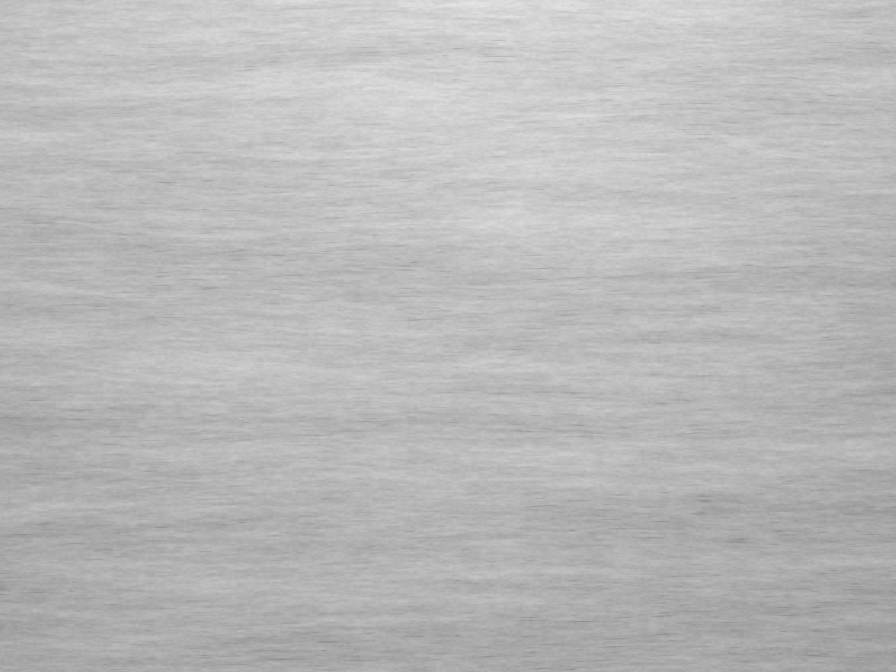
This texture is drawn by a Shadertoy shader. Its source:

```glsl
#define BASE_GREY 0.684
#define TOP_LIFT 0.098
#define GLOW 0.045
#define EDGE_SHADE 0.045
#define BAND_CONTRAST 0.115
#define FIBRE_CONTRAST 0.125
#define SPECKLE_CONTRAST 0.035
#define PORE_DARKNESS 0.085
#define PORE_CELL vec2(0.062, 0.0068)
#define PORE_SHARE 0.65

float hash(vec2 p) {
    vec3 q = fract(p.xyx * vec3(0.1031, 0.1030, 0.0973));
    q += dot(q, q.yzx + 33.33);
    return fract((q.x + q.y) * q.z);
}

float valueNoise(vec2 p) {
    vec2 cell = floor(p), f = fract(p);
    f = f * f * (3.0 - 2.0 * f);
    float low = mix(hash(cell), hash(cell + vec2(1, 0)), f.x);
    float high = mix(hash(cell + vec2(0, 1)), hash(cell + vec2(1, 1)), f.x);
    return mix(low, high, f.y);
}

// Layered sines bend the grain gently
vec2 bendGrain(vec2 p) {
    p.y += 0.0045 * sin(4.1 * p.x + 9.0 * p.y)
         + 0.0022 * sin(9.7 * p.x - 23.0 * p.y + 1.3)
         + 0.0008 * sin(24.0 * p.x + 61.0 * p.y);
    return p;
}

// Broad tonal bands, centred on zero
float bands(vec2 p) {
    float tone = 0.28 * valueNoise(p * vec2(0.9, 9.0) + 3.7);
    tone += 0.42 * valueNoise(p * vec2(1.9, 24.0) + 17.1);
    tone += 0.30 * valueNoise(p * vec2(4.0, 56.0) + 41.9);
    return tone - 0.5;
}

// Thin fibres, centred on zero
float fibres(vec2 p) {
    float tone = 0.32 * valueNoise(p * vec2(9.0, 115.0) + 71.3);
    tone += 0.36 * valueNoise(p * vec2(23.0, 225.0) + 113.7);
    tone += 0.32 * valueNoise(p * vec2(75.0, 340.0) + 157.1);
    return tone - 0.5;
}

// Cellular scatter of short tapered dark dashes
float pores(vec2 p) {
    vec2 home = floor(p / PORE_CELL);
    float shade = 0.0;
    for (int j = -1; j <= 1; j++)
    for (int i = -1; i <= 1; i++) {
        vec2 cell = home + vec2(i, j);
        vec2 jitter = vec2(hash(cell + 5.3), hash(cell + 29.7));
        float kind = hash(cell + 83.1);
        vec2 d = p - (cell + jitter) * PORE_CELL;
        d.y -= d.x * 0.06 * (jitter.x - 0.5);
        vec2 size = vec2(mix(0.010, 0.045, jitter.y * jitter.y), mix(0.0014, 0.0025, kind));
        float dash = 1.0 - smoothstep(0.0, 1.0, length(d / size));
        shade += dash * step(kind, PORE_SHARE) * mix(0.25, 1.0, jitter.x);
    }
    return min(shade, 1.2);
}

// Soft light from the top centre, falling off to the sides
float lighting(vec2 uv) {
    float side = 2.0 * uv.x - 1.0;
    vec2 fromGlow = (uv - vec2(0.54, 0.93)) * vec2(2.6, 2.8);
    return BASE_GREY + TOP_LIFT * uv.y
         + GLOW * exp(-dot(fromGlow, fromGlow))
         - EDGE_SHADE * side * side;
}

void mainImage(out vec4 fragColor, in vec2 fragCoord) {
    vec2 uv = fragCoord / iResolution.xy;
    vec2 grain = bendGrain(fragCoord / iResolution.y);

    float band = bands(grain);
    float grey = lighting(uv);
    grey += BAND_CONTRAST * band + FIBRE_CONTRAST * fibres(grain);
    grey += SPECKLE_CONTRAST * (valueNoise(grain * vec2(210.0, 380.0) + 9.1) - 0.5);

    // Pores gather in the darker bands
    float gather = mix(1.0, 0.35, smoothstep(-0.2, 0.2, band));
    grey -= PORE_DARKNESS * gather * pores(grain);

    fragColor = vec4(vec3(clamp(grey, 0.0, 1.0)), 1.0);
}
```
